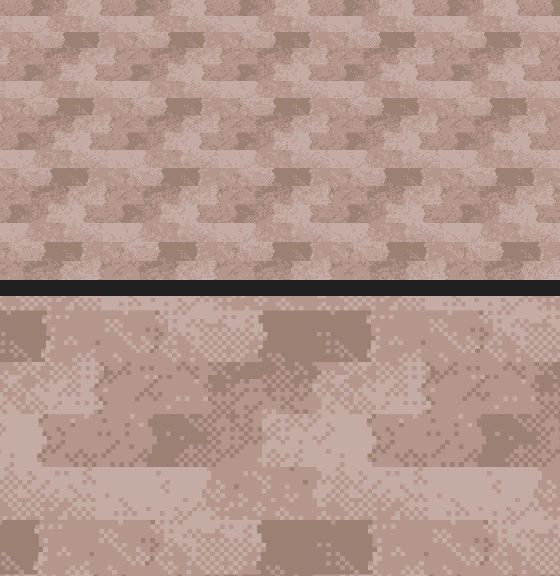
Top: the whole. Bottom: its middle third, enlarged.
This texture is drawn by a Shadertoy shader. Its source:

```glsl
// Dusty pink brick paving in three dithered tones, tilted slightly away from the viewer.

const vec3 DARK  = vec3(0.61, 0.50, 0.45);
const vec3 MID   = vec3(0.71, 0.59, 0.55);
const vec3 LIGHT = vec3(0.77, 0.67, 0.64);

const float CENTER_X    = 0.522;   // column that the perspective converges on
const float TILE_TOP    = 0.1854;  // tile width at the top, share of the canvas
const float TILE_GROWTH = 0.0212;  // widening of a tile from top to bottom
const float DEPTH_START = 5.307;   // inverse tile width at the first full row
const float DEPTH_STEP  = 0.1385;  // inverse tile width lost per repeat down
const float ROWS        = 4.0;     // brick rows per tile
const float COLS        = 3.0;     // bricks per row of a tile
const vec2  GRAINS      = vec2(72.0, 48.0);  // dither cells per tile
const float CHECKER     = 0.45;    // regular share of the dither
const float WEAR        = 0.13;    // uneven tone inside the bricks
const float WOBBLE      = 0.012;   // waviness of the brick sides
const float JOINT       = 0.06;    // width of the side joints, share of a brick
const float TAU         = 6.2831853;

// Per brick: tone (0 dark, 1 mid, 2 light), slope across, slope down, joint tone
const vec4 BRICKS[12] = vec4[12](
    vec4(0.05, 0.2,  0.2, -0.2), vec4(1.10, 0.0,  0.2,  0.5), vec4(1.50, 0.2, -0.6, -0.9),
    vec4(0.55, 0.1,  0.8, -0.1), vec4(1.60, 0.4,  0.3,  0.3), vec4(0.95, 0.1,  0.2, -0.6),
    vec4(0.45, 1.0,  0.3, -0.3), vec4(1.85, 0.5,  0.1,  0.0), vec4(0.85, 0.0, -0.4, -0.3),
    vec4(1.15, -0.2, 0.2, -0.1), vec4(1.60, 0.2, -0.6,  0.7), vec4(1.95, 0.0, -0.2,  0.2)
);

float hash(vec2 p) {
    return fract(sin(dot(p, vec2(127.1, 311.7))) * 4375.85);
}

// Canvas position to tile coordinates, y running down
vec2 groundPlane(vec2 canvas) {
    float tileWidth = TILE_TOP + TILE_GROWTH * (1.0 - canvas.y);
    float across = (canvas.x - CENTER_X) / tileWidth;
    float down = (DEPTH_START - 1.0 / tileWidth) / DEPTH_STEP;
    return vec2(across, down + 0.5 / ROWS);
}

// Layered sines that close up at the tile border
float wear(vec2 p) {
    vec2 a = p * TAU;
    return sin(5.0 * a.x + 2.0 * sin(3.0 * a.y))
         + 0.6 * sin(7.0 * a.y - 4.0 * a.x + sin(6.0 * a.x))
         + 0.4 * sin(13.0 * a.x + 9.0 * a.y);
}

// Brick tone from 0 (dark) to 2 (light)
float brickTone(vec2 p) {
    p.y += 0.4 * WOBBLE * sin(TAU * 4.0 * p.x);
    p.x += WOBBLE * sin(TAU * 6.0 * p.y);
    float y = fract(p.y) * ROWS;
    float row = min(floor(y), ROWS - 1.0);

    // Rows step left by half a brick, then back again
    float shift = (3.0 - abs(row - 2.0)) / (2.0 * COLS);
    float x = fract(p.x + shift) * COLS;
    float col = min(floor(x), COLS - 1.0);

    vec4 brick = BRICKS[int(row * COLS + col)];
    vec2 local = vec2(x - col, y - row);
    float tone = brick.x + dot(brick.yz, local - 0.5);
    tone += brick.w * (1.0 - smoothstep(0.5 * JOINT, JOINT, local.x));
    return clamp(tone + WEAR * wear(p), 0.0, 2.0);
}

// Random grain blended with a checkerboard
float dither(vec2 cell) {
    float checker = mod(cell.x + cell.y, 2.0);
    return mix(hash(mod(cell, GRAINS)), checker, CHECKER);
}

vec3 paving(vec2 canvas) {
    vec2 cell = floor(groundPlane(canvas) * GRAINS);
    float tone = brickTone((cell + 0.5) / GRAINS);
    float level = floor(tone + 0.998 * dither(cell));
    return level < 0.5 ? DARK : (level < 1.5 ? MID : LIGHT);
}

void mainImage(out vec4 fragColor, in vec2 fragCoord) {
    // Four samples per pixel smooth the grain edges
    vec3 color = vec3(0.0);
    for (int i = 0; i < 4; i++) {
        vec2 offset = (vec2(float(i % 2), float(i / 2)) - 0.5) * 0.4;
        color += paving((fragCoord + offset) / iResolution.xy);
    }
    fragColor = vec4(color / 4.0, 1.0);
}
```
